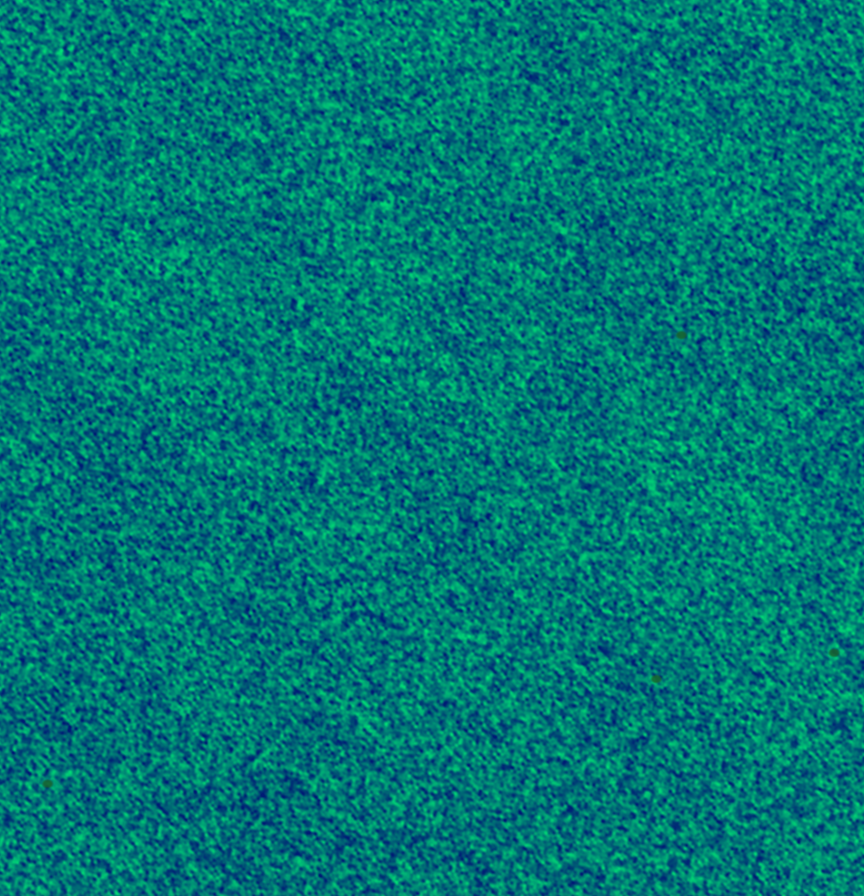
A WebGL 2 fragment shader for this texture:

```glsl
#version 300 es
precision highp float;
// Fine teal grain: short diagonal streaks mixed with rounder grains set the
// green level over a constant blue, drifting slightly through broad soft patches.
// A sparse jittered grid adds a few tiny dark green specks.

uniform vec2 u_resolution;
out vec4 fragColor;

float hash(vec2 p) {
    vec3 q = fract(vec3(p.xyx) * 0.1031);
    q += dot(q, q.yzx + 33.33);
    return fract((q.x + q.y) * q.z);
}

// Smooth lattice noise, centred on zero.
float grain(vec2 p) {
    vec2 cell = floor(p);
    vec2 f = fract(p);
    f = f * f * (3.0 - 2.0 * f);
    float low = mix(hash(cell), hash(cell + vec2(1, 0)), f.x);
    float high = mix(hash(cell + vec2(0, 1)), hash(cell + vec2(1, 1)), f.x);
    return mix(low, high, f.y) - 0.5;
}

vec2 rotate(vec2 p, float angle) {
    float c = cos(angle), s = sin(angle);
    return vec2(c * p.x - s * p.y, s * p.x + c * p.y);
}

// Coverage of rare soft specks, at most one in each cell.
float specks(vec2 p) {
    vec2 cell = floor(p * 6.0);
    vec2 centre = (cell + 0.2 + 0.6 * vec2(hash(cell + 17.0), hash(cell + 43.0))) / 6.0;
    float present = step(0.83, hash(cell + 71.0));
    float radius = length((p - centre) * vec2(0.85, 1.1));
    return present * (1.0 - smoothstep(0.0030, 0.0065, radius));
}

void main() {
    vec2 p = gl_FragCoord.xy / u_resolution.y;

    // x runs along the falling diagonal, y across it
    vec2 diagonal = rotate(p, 0.785) + 3.0;

    // Fine grain
    float streaks = grain(diagonal * vec2(165.0, 275.0));
    float dots = grain(rotate(p, 0.21) * 270.0 + 400.0);

    // Broad light and dark patches
    float patches = grain(diagonal * vec2(5.0, 9.0) + 50.0)
                  + 0.7 * grain(diagonal * vec2(13.0, 21.0) + 90.0);

    float green = 0.467 + 0.45 * streaks + 0.38 * dots + 0.065 * patches;
    vec3 colour = vec3(0.0, clamp(green, 0.10, 0.88), 0.46);

    colour = mix(colour, vec3(0.10, 0.38, 0.16), 0.8 * specks(p));
    fragColor = vec4(colour, 1.0);
}
```
